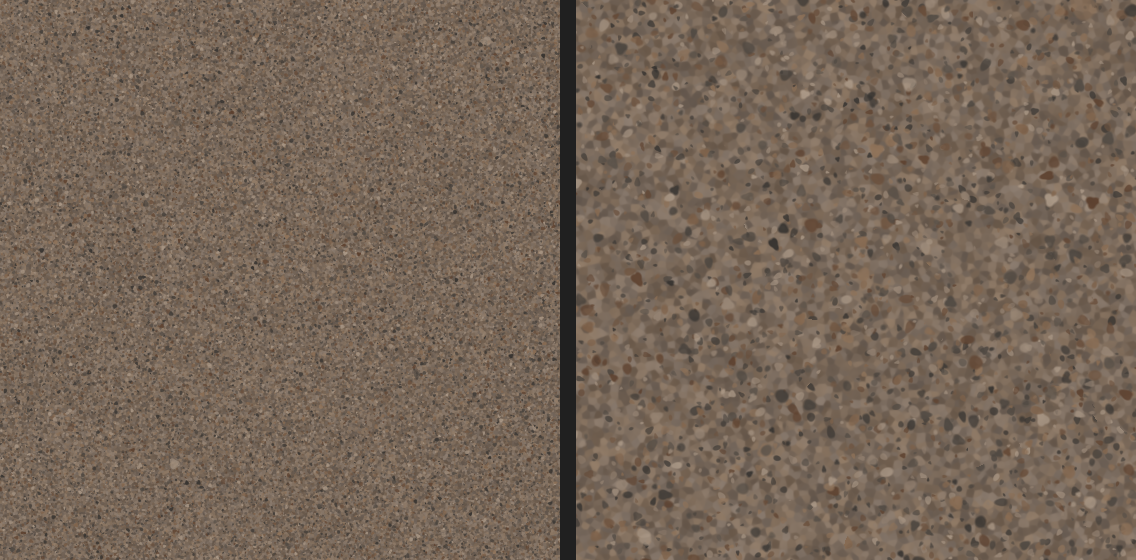
Left, the full canvas; right, a detail of the centre.
Reproduce this texture procedurally as a WebGL 2 fragment shader.

```glsl
#version 300 es
precision highp float;
precision highp int;

uniform vec2 u_resolution;
out vec4 fragColor;

// Integer hash: three random values in 0..1 per cell and seed
vec3 hash3(vec2 cell, float seed) {
    uvec3 v = uvec3(ivec3(vec3(cell, seed)) + 4096);
    v = v * 1664525u + 1013904223u;
    v.x += v.y * v.z; v.y += v.z * v.x; v.z += v.x * v.y;
    v ^= v >> 16u;
    v.x += v.y * v.z; v.y += v.z * v.x; v.z += v.x * v.y;
    return vec3(v >> 8u) / 16777216.0;
}

float cornerSlope(vec2 cell, vec2 offset, float seed) {
    float angle = 6.2832 * hash3(cell, seed).x;
    return dot(vec2(cos(angle), sin(angle)), offset);
}

float gradientNoise(vec2 p, float seed) {
    vec2 i = floor(p), f = fract(p);
    vec2 u = f * f * f * (f * (f * 6.0 - 15.0) + 10.0);
    vec2 e = vec2(1.0, 0.0);
    float low = mix(cornerSlope(i, f, seed), cornerSlope(i + e, f - e, seed), u.x);
    float high = mix(cornerSlope(i + e.yx, f - e.yx, seed),
                     cornerSlope(i + 1.0, f - 1.0, seed), u.x);
    return mix(low, high, u.y);
}

// Packed fine grains: Voronoi cells with softened borders
vec3 fineGrains(vec2 p, vec3 shade, vec3 light, float sharpness, float seed) {
    vec2 base = floor(p);
    vec3 sum = vec3(0.0);
    float total = 0.0;
    for (int y = -1; y <= 1; y++) {
        for (int x = -1; x <= 1; x++) {
            vec2 cell = base + vec2(x, y);
            vec2 centre = cell + hash3(cell, seed).xy;
            vec3 look = hash3(cell, seed + 1.0);
            float weight = exp(-sharpness * (distance(p, centre) - 0.3 * look.y));
            vec3 tint = 1.0 + (look.z - 0.5) * vec3(0.05, 0.0, -0.08);
            sum += weight * tint * mix(shade, light, look.x);
            total += weight;
        }
    }
    return sum / total;
}

vec3 mineralColour(float pick, float tone) {
    vec3 slate = mix(vec3(0.20, 0.19, 0.18), vec3(0.37, 0.335, 0.30), tone);
    vec3 rust = mix(vec3(0.36, 0.25, 0.18), vec3(0.45, 0.35, 0.27), tone);
    vec3 ochre = mix(vec3(0.48, 0.37, 0.28), vec3(0.57, 0.46, 0.36), tone);
    vec3 quartz = mix(vec3(0.54, 0.47, 0.41), vec3(0.67, 0.60, 0.53), tone);
    vec3 colour = mix(slate, rust, step(0.40, pick));
    colour = mix(colour, ochre, step(0.61, pick));
    return mix(colour, quartz, step(0.78, pick));
}

// Scattered mineral chips: jittered ellipses with uneven rims and mixed sizes
vec3 scatterChips(vec3 ground, vec2 p, float density, float softness,
                  float opacity, float seed) {
    vec2 base = floor(p);
    vec3 colour = ground;
    for (int y = -1; y <= 1; y++) {
        for (int x = -1; x <= 1; x++) {
            vec2 cell = base + vec2(x, y);
            vec3 place = hash3(cell, seed);
            vec3 form = hash3(cell, seed + 1.0);
            vec3 look = hash3(cell, seed + 2.0);
            vec2 d = p - cell - place.xy;
            float turn = 6.2832 * form.x;
            d = mat2(cos(turn), -sin(turn), sin(turn), cos(turn)) * d;
            d *= vec2(1.0, mix(1.0, 1.7, form.y));
            float reach = max(length(d), 1e-4);
            float c = d.x / reach;
            float rim = 1.0 + mix(-0.18, 0.18, look.z) * c * (4.0 * c * c - 3.0);
            float radius = mix(0.20, 0.58, form.z * form.z) * rim;
            float cover = 1.0 - smoothstep(-softness, softness, reach - radius);
            cover *= step(place.z, density) * opacity * mix(0.65, 1.0, look.z);
            colour = mix(colour, mineralColour(look.x, look.y), cover);
        }
    }
    return colour;
}

void main() {
    vec2 uv = gl_FragCoord.xy / u_resolution.y;
    float pixel = 1.0 / u_resolution.y;

    // Packed sand bed
    vec3 colour = fineGrains(uv * 235.0, vec3(0.390, 0.334, 0.287),
                             vec3(0.560, 0.487, 0.421), 9.0, 3.0);

    // Two sizes of chips, gathered into loose drifts
    float drift = gradientNoise(uv * 9.0, 11.0) + 0.6 * gradientNoise(uv * 27.0, 12.0);
    float smallScale = 205.0;
    float smallSoftness = max(0.8 * pixel * smallScale, 0.14);
    colour = scatterChips(colour, uv * smallScale, 0.34 + 0.10 * drift,
                          smallSoftness, 0.85, 21.0);
    float chipScale = 138.0;
    float chipSoftness = max(0.8 * pixel * chipScale, 0.14);
    colour = scatterChips(colour, uv * chipScale, 0.38 + 0.14 * drift,
                          chipSoftness, 0.95, 26.0);

    // Rare larger pebbles
    float pebbleScale = 62.0;
    float pebbleSoftness = max(0.8 * pixel * pebbleScale, 0.08);
    colour = scatterChips(colour, uv * pebbleScale, 0.012, pebbleSoftness, 0.6, 31.0);

    // Broad mottling and faint surface roughness
    float mottle = gradientNoise(uv * 4.0, 41.0) + 0.7 * gradientNoise(uv * 14.0, 42.0);
    float rough = gradientNoise(uv * 190.0, 43.0);
    colour *= 1.0 + 0.024 * mottle + 0.04 * rough;

    fragColor = vec4(colour, 1.0);
}
```
